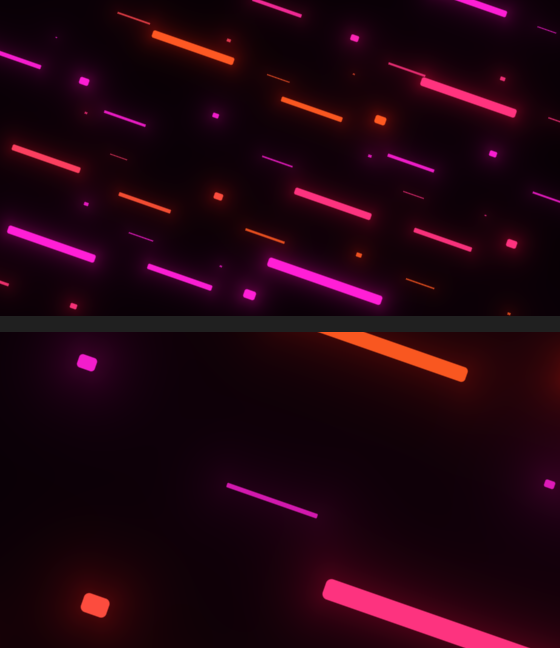
Top: the whole. Bottom: its middle third, enlarged.
Reproduce this background procedurally as a Shadertoy shader.

```glsl
// Slanted neon streaks and small blocks glowing on a near-black backdrop.

float roundedBox(vec2 p, vec2 halfSize, float radius) {
    vec2 q = abs(p) - halfSize + radius;
    return length(max(q, 0.0)) + min(max(q.x, q.y), 0.0) - radius;
}

// Magenta through pink to orange
vec3 neon(float h) {
    vec3 magentaToPink = mix(vec3(1.0, 0.12, 0.84), vec3(1.0, 0.2, 0.5), smoothstep(0.35, 0.46, h));
    return mix(magentaToPink, vec3(1.0, 0.35, 0.13), smoothstep(0.6, 0.88, h));
}

void mainImage(out vec4 fragColor, in vec2 fragCoord) {
    const int streaks = 28;
    const int blocks = 20;
    vec2 p = fragCoord / iResolution.y;
    float aspect = iResolution.x / iResolution.y;
    float pixel = 1.0 / iResolution.y;
    vec2 along = normalize(vec2(0.944, -0.33));
    vec2 across = vec2(-along.y, along.x);

    vec3 glow = vec3(0.0);
    vec3 ink = vec3(0.0);
    float cover = 0.0;

    for (int i = 0; i < streaks + blocks; i++) {
        float n = float(i);

        // Even scatter with a little jitter
        vec2 center = fract(vec2(0.58, 0.11) + n * vec2(0.2451, 0.5698));
        center += 0.035 * sin(n * vec2(12.9, 78.2));
        vec2 q = p - center * vec2(aspect, 1.0);
        q = vec2(dot(q, along), dot(q, across));

        // Long streaks first, then blocks, each shrinking with rank
        bool isStreak = i < streaks;
        float rank = isStreak ? n / float(streaks) : (n - float(streaks)) / float(blocks);
        float thick = isStreak ? 0.0135 * pow(1.0 - rank, 2.2) + 0.0016
                               : 0.0125 * pow(1.0 - rank, 1.5) + 0.0015;
        float reach = isStreak ? mix(0.19, 0.025, sqrt(rank)) : 1.35 * thick;
        float d = roundedBox(q, vec2(reach, thick), 0.55 * thick);

        vec3 color = neon(fract(n * 0.618));
        float strength = mix(1.0, 0.6, rank * rank);
        float mask = strength * smoothstep(pixel, -pixel, d);
        ink = mix(ink, color, mask);
        cover = mix(cover, 1.0, mask);

        // Squared colour keeps the halo saturated
        glow += color * color * 0.27 * sqrt(thick / 0.015) * strength * exp(-max(d, 0.0) / 0.034);
    }

    // Faint drifting haze behind everything
    float haze = 0.5 + 0.25 * (sin(p.x * 5.1 + 2.0 * sin(p.y * 3.0)) + sin(p.y * 6.3 - p.x * 2.2));
    vec3 backdrop = vec3(0.025, 0.0, 0.016) + haze * vec3(0.015, 0.0, 0.01) + glow;
    fragColor = vec4(backdrop * (1.0 - cover) + ink, 1.0);
}
```
